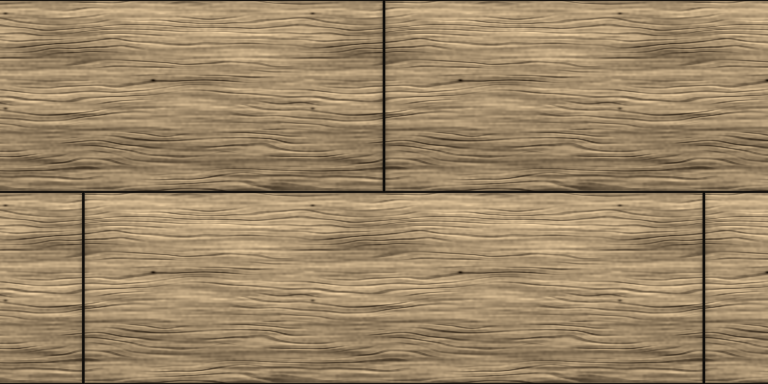
Reproduce this texture procedurally as a WebGL 2 fragment shader.

```glsl
#version 300 es
precision highp float;
// Two courses of long wooden planks with staggered dark joints.
// One tileable grain patch (streak noise plus fine wavering grooves) repeats
// over the boards; every course fades from light top to dark bottom.

#define GRAIN_TILE vec2(0.8, 0.5)
#define PLANK_LENGTH 1.616
#define FIRST_JOINT 0.217
#define COURSE_SHIFT 0.783
#define SEAM_HALF vec2(0.0034, 0.0024)
#define GRAIN_CONTRAST 0.40
#define RELIEF 0.32
#define GROOVE_ROWS 30.0
#define GROOVE_DEPTH 0.20
#define SMUDGE_DEPTH 0.10
#define COURSE_FADE 0.15

uniform vec2 u_resolution;
out vec4 fragColor;

const vec3 WOOD = vec3(0.645, 0.555, 0.428);
const vec3 TONE_TINT = vec3(1.0, 0.90, 0.73);
const vec3 SEAM = vec3(0.06, 0.05, 0.04);

float hash(vec2 p) {
    return fract(sin(dot(p, vec2(127.1, 311.7))) * 43758.5453);
}

// One row of periodic noise, shifted so that neighbouring rows never line up.
float rowNoise(float x, float row, vec2 cells, float seed) {
    row = mod(row, cells.y);
    x += hash(vec2(row, seed)) * cells.x;
    float i = floor(x), f = fract(x);
    float a = hash(vec2(mod(i, cells.x) + seed, row));
    float b = hash(vec2(mod(i + 1.0, cells.x) + seed, row));
    return mix(a, b, f * f * (3.0 - 2.0 * f));
}

// Streak noise tiling over the unit square.
float streaks(vec2 uv, vec2 cells, float seed) {
    vec2 p = uv * cells;
    float row = floor(p.y), f = fract(p.y);
    return mix(rowNoise(p.x, row, cells, seed),
               rowNoise(p.x, row + 1.0, cells, seed), f * f * (3.0 - 2.0 * f));
}

float grainHeight(vec2 uv) {
    return 0.38 * streaks(uv, vec2(4.0, 28.0), 3.0)
         + 0.36 * streaks(uv, vec2(6.0, 50.0), 17.0)
         + 0.26 * streaks(uv, vec2(14.0, 84.0), 31.0);
}

// Long wavering grooves: a dark cut with a pale lip, fading in and out.
float grooves(vec2 uv) {
    float phase = uv.y * GROOVE_ROWS;
    phase += 2.2 * streaks(uv, vec2(4.0, 11.0), 47.0);
    phase += 0.5 * streaks(uv, vec2(13.0, 24.0), 53.0);
    float f = fract(phase) - 0.5;
    float cut = 1.0 - smoothstep(0.03, 0.20, abs(f));
    float lip = 1.0 - smoothstep(0.02, 0.20, abs(f + 0.28));
    float strength = smoothstep(0.30, 0.75, streaks(uv, vec2(5.0, 27.0), 59.0));
    return (0.45 * lip - cut) * strength;
}

// Shortest offset from a centre on the repeating unit square.
vec2 wrapped(vec2 offset) {
    return fract(offset + 0.5) - 0.5;
}

// A round spot of unit height at a centre on the tile.
float spot(vec2 uv, vec2 centre, vec2 radius) {
    vec2 d = wrapped(uv - centre) * GRAIN_TILE / radius;
    return exp(-dot(d, d));
}

// Each level holds a dark pit and, half a tile away, a pale nick.
float blemishes(vec2 uv) {
    vec3 levels = vec3(0.93, 0.583, 0.435);
    float tone = 0.0;
    for (int i = 0; i < 3; i++) {
        float x = 0.018 + 0.48 * mod(float(i), 2.0);
        tone -= 0.34 * spot(uv, vec2(x, levels[i]), vec2(0.006, 0.0035));
        tone += 0.13 * spot(uv, vec2(x + 0.51, levels[i]), vec2(0.014, 0.003));
    }
    return tone;
}

// Two soft weathered patches, one above the other in each tile.
float smudges(vec2 uv) {
    vec2 d = wrapped(vec2(uv.x - 0.22, 2.0 * uv.y - 0.53));
    d /= vec2(0.18, 0.18);
    return exp(-dot(d, d));
}

void main() {
    float px = 1.0 / u_resolution.y;
    vec2 p = gl_FragCoord.xy * px;
    vec2 uv = p / GRAIN_TILE;
    float course = floor(uv.y);
    float rise = fract(uv.y);

    // Nearly straight grain, lit from above.
    vec2 bent = uv;
    bent.y += 0.014 * (streaks(uv, vec2(5.0, 8.0), 71.0) - 0.5);
    float height = grainHeight(bent);
    float slope = height - grainHeight(bent + vec2(0.003, 0.009));

    float tone = GRAIN_CONTRAST * (height - 0.5) + RELIEF * slope;
    tone += GROOVE_DEPTH * grooves(bent);
    tone -= SMUDGE_DEPTH * smudges(uv);
    tone += 0.07 * (streaks(uv, vec2(90.0, 70.0), 97.0) - 0.5);
    tone += blemishes(uv);
    tone += COURSE_FADE * (rise - 0.42) - 0.02 * course;
    vec3 colour = WOOD + tone * TONE_TINT;

    // Joints between plank ends and between courses.
    float along = (p.x - FIRST_JOINT - COURSE_SHIFT * course) / PLANK_LENGTH;
    vec2 seamDist = vec2(abs(wrapped(vec2(along)).x) * PLANK_LENGTH,
                         min(rise, 1.0 - rise) * GRAIN_TILE.y);
    vec2 gap = seamDist - SEAM_HALF;
    float edge = min(gap.x, gap.y);
    colour *= 1.0 - 0.22 * exp(-max(edge, 0.0) / 0.006);
    colour = mix(SEAM, colour, smoothstep(-0.7 * px, 0.7 * px, edge));
    fragColor = vec4(clamp(colour, 0.0, 1.0), 1.0);
}
```
